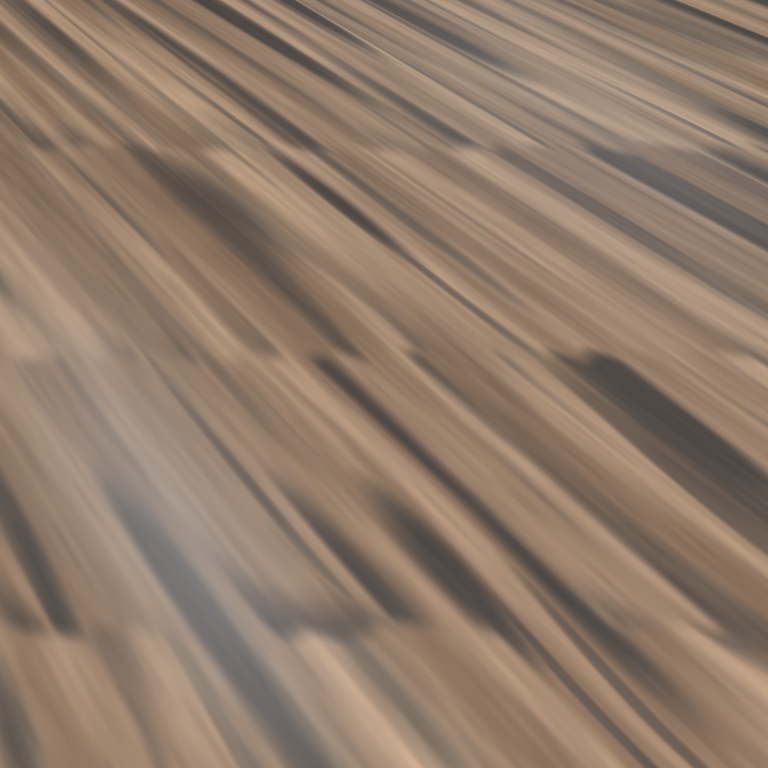
Write a Shadertoy shader that draws this texture.

```glsl
const vec2 VANISHING_POINT = vec2(-0.76, 1.67);
const float FIRST_JOINT = 0.862;   // distance below the horizon
const float ROW_RATIO = 1.315;     // growth of each row towards the viewer
const float JOINT_SOFTNESS = 0.045;
const float STREAK_DENSITY = 23.0;
const float STREAK_STRENGTH = 0.92;
const float FIBRE_STRENGTH = 0.10;
const vec3 BROWN_WOOD = vec3(0.53, 0.435, 0.36);
const vec3 PALE_WOOD = vec3(0.755, 0.635, 0.525);
const vec3 DARK_VEIN = vec3(0.285, 0.27, 0.26);
const vec3 SHEEN = vec3(0.70, 0.71, 0.73);

float hash(vec2 p) {
    vec3 q = fract(p.xyx * vec3(0.1031, 0.1030, 0.0973));
    q += dot(q, q.yzx + 33.33);
    return fract((q.x + q.y) * q.z);
}

float noise(vec2 p) {
    vec2 cell = floor(p), f = fract(p);
    f = f * f * (3.0 - 2.0 * f);
    float low = mix(hash(cell), hash(cell + vec2(1, 0)), f.x);
    float high = mix(hash(cell + vec2(0, 1)), hash(cell + vec2(1, 1)), f.x);
    return mix(low, high, f.y);
}

// x: pale to brown tone, y: amount of dark vein
vec2 grain(float across, float along, float seed) {
    vec2 shift = vec2(37.3, 11.7) * seed + 50.0;
    float bend = noise(vec2(across * 7.0, along * 1.3) + shift) - 0.5;
    float a = across + 0.03 * bend;

    float tone = 0.50 * noise(vec2(a * 15.0, along * 0.6) + shift.yx)
               + 0.35 * noise(vec2(a * 36.0, along * 0.9) + shift)
               + 0.15 * noise(vec2(a * 80.0, along * 1.6) + shift);

    float broad = noise(vec2(a * STREAK_DENSITY, along * 1.1) + shift * 1.7);
    float narrow = noise(vec2(a * STREAK_DENSITY * 2.1, along * 0.9) + shift * 2.3);
    float vein = smoothstep(0.60, 0.92, broad);
    vein = max(vein, 0.65 * smoothstep(0.62, 0.95, narrow));
    return vec2(smoothstep(0.22, 0.78, tone), vein);
}

// Some staves run on through a joint, others start afresh in each row
vec2 stave(float across, float along, float row, vec2 unbroken) {
    float fresh = smoothstep(0.32, 0.46, noise(vec2(across * 10.0, row * 7.0 + 40.0)));
    return mix(unbroken, grain(across, along, row + 3.0), fresh);
}

// Soft elongated patch of reflected light
float glow(vec2 p, vec2 centre, vec2 direction, vec2 size) {
    vec2 d = p - centre;
    vec2 axis = normalize(direction);
    vec2 q = vec2(dot(d, axis), dot(d, vec2(-axis.y, axis.x))) / size;
    return exp(-dot(q, q));
}

void mainImage(out vec4 fragColor, in vec2 fragCoord) {
    vec2 p = fragCoord / iResolution.xy;

    // Floor perspective
    float depth = VANISHING_POINT.y - p.y;
    float across = (p.x - VANISHING_POINT.x) / depth;
    float along = log(depth / FIRST_JOINT) / log(ROW_RATIO);

    // Rows of staves with slightly ragged joints
    float ragged = along + 0.05 * (noise(vec2(across * 45.0, along * 4.0 + 20.0)) - 0.5);
    float joint = floor(ragged + 0.5);
    float past = smoothstep(-JOINT_SOFTNESS, JOINT_SOFTNESS, ragged - joint);
    vec2 unbroken = grain(across, along, 0.0);
    vec2 wood = mix(stave(across, along, joint - 1.0, unbroken),
                    stave(across, along, joint, unbroken), past);

    // Wood colour with fine fibres
    float fibre = noise(vec2(across * 150.0, along * 7.0 + 60.0)) - 0.5;
    vec3 color = mix(BROWN_WOOD, PALE_WOOD, wood.x);
    color = mix(color, DARK_VEIN, wood.y * STREAK_STRENGTH);
    color *= 1.0 + FIBRE_STRENGTH * fibre;

    // Daylight falling off towards the far left, and sheen on the varnish
    color *= mix(1.05, 0.94, smoothstep(0.0, 1.0, p.y));
    float sheen = 0.42 * glow(p, vec2(0.23, 0.30), vec2(0.5, -0.8), vec2(0.34, 0.12))
                + 0.24 * glow(p, vec2(0.78, 0.82), vec2(0.8, -0.5), vec2(0.40, 0.17));
    color = mix(color, SHEEN, sheen);

    fragColor = vec4(color, 1.0);
}
```
